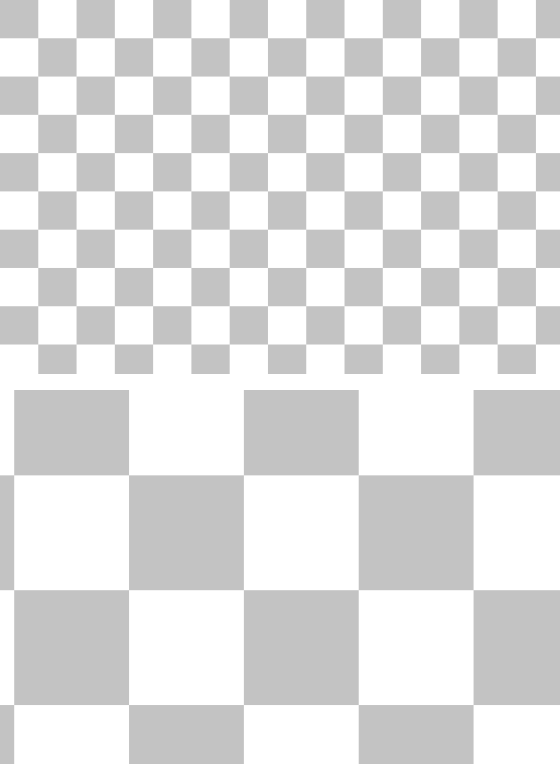
Top, the full canvas; bottom, a detail of the centre.
Give the GLSL for this pattern, as a WebGL 2 fragment shader.

```glsl
#version 300 es
precision highp float;
// Draws a flat grey and white checkerboard anchored at the top left corner.

uniform vec2 u_resolution;
out vec4 fragColor;

const float COLUMNS = 14.629;  // squares across the canvas width
const vec3 GREY = vec3(0.763);
const vec3 WHITE = vec3(1.0);

// Signed distance to the nearest square edge, positive in even squares.
vec2 edgeDistance(vec2 cell) {
    return 0.5 - abs(mod(cell + 0.5, 2.0) - 1.0);
}

// Smoothed checker: 1 where row and column parity agree, 0 elsewhere.
float checker(vec2 cell, float pixel) {
    vec2 side = clamp(edgeDistance(cell) / (0.5 * pixel), -1.0, 1.0);
    return 0.5 + 0.5 * side.x * side.y;
}

void main() {
    // Square units, with rows counted down from the top edge
    float pixel = COLUMNS / u_resolution.x;
    vec2 fromTopLeft = vec2(gl_FragCoord.x, u_resolution.y - gl_FragCoord.y);
    vec2 cell = fromTopLeft * pixel;

    fragColor = vec4(mix(WHITE, GREY, checker(cell, pixel)), 1.0);
}
```
